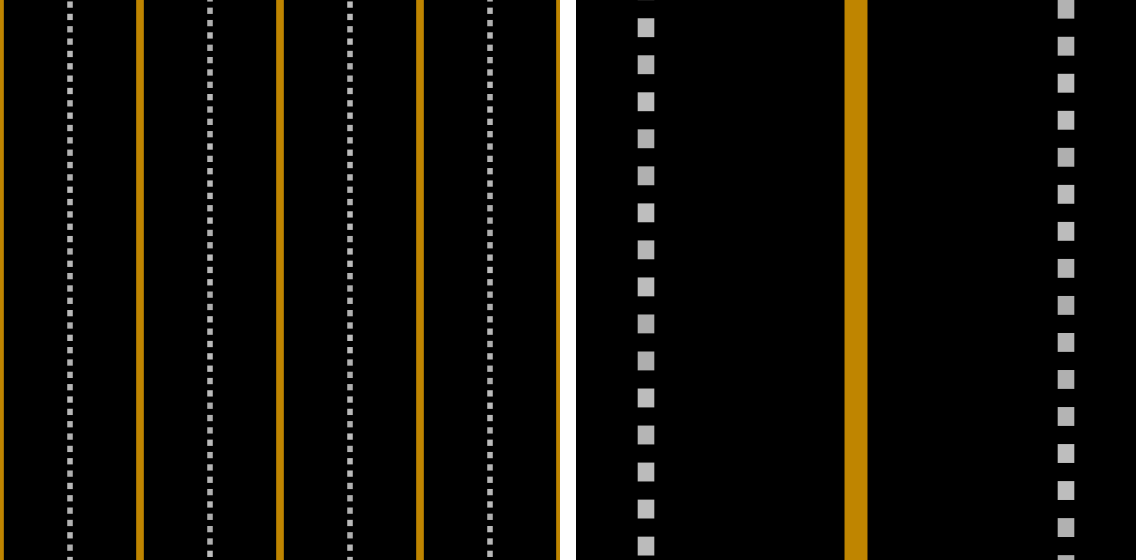
Left, the full canvas; right, a detail of the centre.
Reproduce this pattern procedurally as a WebGL 2 fragment shader.

```glsl
#version 300 es
precision highp float;
// Black ground with evenly spaced solid gold stripes and, midway between them,
// columns of small grey dashes. Columns alternate by half a dash pitch, and a
// hash shifts the grey of each dash slightly.

#define COLUMNS 4.0
#define STRIPE_WIDTH 0.01367
#define DASH_WIDTH 0.0099
#define DASH_PITCH 0.02204
#define DASH_FILL 0.51
#define GREY_SPREAD 0.07

uniform vec2 u_resolution;
out vec4 fragColor;

const vec3 GROUND = vec3(0.0);
const vec3 GOLD = vec3(0.75, 0.52, 0.0);
const vec3 GREY = vec3(0.71);

float hash(vec2 p) {
    vec3 q = fract(vec3(p.xyx) * 0.1031);
    q += dot(q, q.yzx + 33.33);
    return fract((q.x + q.y) * q.z);
}

// Coverage of a centred band, smoothed over one pixel
float band(float offset, float width, float pixel) {
    return clamp((0.5 * width - abs(offset)) / pixel + 0.5, 0.0, 1.0);
}

void main() {
    vec2 uv = gl_FragCoord.xy / u_resolution;
    vec2 pixel = 1.0 / u_resolution;

    // Gold stripes on the column borders
    float across = uv.x * COLUMNS;
    float stripeOffset = (fract(across + 0.5) - 0.5) / COLUMNS;
    float stripe = band(stripeOffset, STRIPE_WIDTH, pixel.x);

    // Dashes in the column centres, every second column staggered
    float column = floor(across);
    float along = uv.y / DASH_PITCH + 0.5 * mod(column, 2.0);
    float row = floor(along + 0.5);
    vec2 dashOffset = vec2((fract(across) - 0.5) / COLUMNS, (along - row) * DASH_PITCH);
    float dash = band(dashOffset.x, DASH_WIDTH, pixel.x)
               * band(dashOffset.y, DASH_FILL * DASH_PITCH, pixel.y);

    // Slight tone change from dash to dash
    vec3 dashColor = GREY + GREY_SPREAD * (hash(vec2(column, row) + 7.0) - 0.5);

    vec3 color = mix(GROUND, GOLD, stripe);
    color = mix(color, dashColor, dash);
    fragColor = vec4(color, 1.0);
}
```
